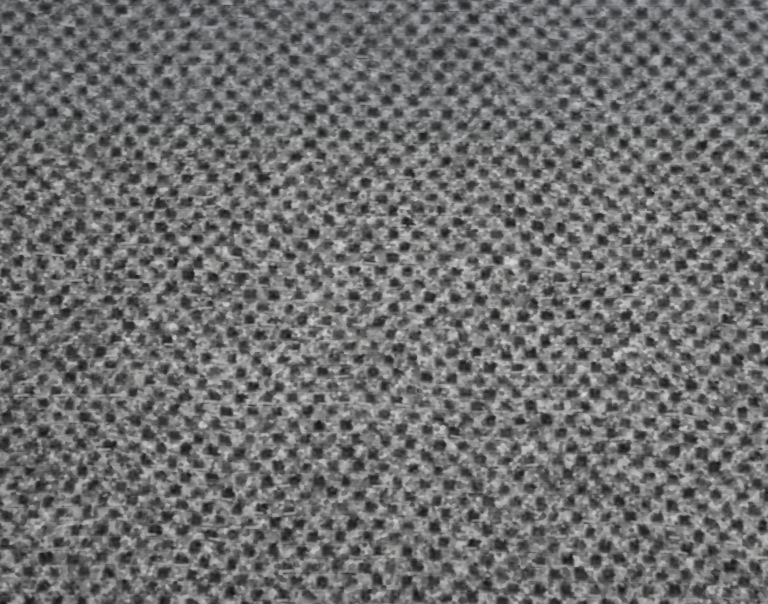
Give the GLSL for this texture, as a Shadertoy shader.

```glsl
// Coarse grey upholstery weave: staggered soft dark gaps between puffs of yarn,
// with fuzzy fibres from smoothed cellular noise, pale weft threads, uneven
// lighting from layered sines, and a tilt of the cloth away from the viewer.

#define ROWS 47.0          // rows of gaps down the canvas
#define COLUMNS 29.5       // gaps along one row
#define PITCH 2.1          // gap spacing in row heights
#define TILT 0.12          // how much the rows shrink towards the top
#define SKEW 0.03          // slope of the rows
#define GAP_SIZE vec2(0.43, 0.34)
#define GAP_TONE 0.15
#define YARN_TONE 0.498
#define FIBRE_SCALE 4.2    // fibre tufts per row height
#define FIBRE_CONTRAST 0.43
#define THREAD_TONE 0.72

vec2 hash2(vec2 p) {
    vec3 a = fract(p.xyx * vec3(0.1031, 0.1030, 0.0973));
    a += dot(a, a.yzx + 33.33);
    return fract((a.xx + a.yz) * a.zy);
}

// Smoothed cellular noise: scattered points blend their random tones
float tufts(vec2 p) {
    vec2 cell = floor(p), f = fract(p);
    float sum = 0.0, total = 0.0;
    for (int y = -1; y <= 1; y++)
        for (int x = -1; x <= 1; x++) {
            vec2 o = vec2(x, y);
            vec2 d = o + hash2(cell + o) - f;
            float weight = exp(-4.5 * dot(d, d));
            sum += weight * hash2(cell + o + 57.0).y;
            total += weight;
        }
    return sum / total - 0.5;
}

float roundBox(vec2 p, vec2 size, float r) {
    vec2 d = abs(p) - size + r;
    return length(max(d, 0.0)) + min(max(d.x, d.y), 0.0) - r;
}

// Cloth coordinates, both axes in row heights
vec2 clothPoint(vec2 uv) {
    float aspect = iResolution.x / iResolution.y;
    float x = (uv.x - 0.5) * (1.0 + 0.5 * TILT * (uv.y - 0.5)) - SKEW * (uv.y - 0.5);
    float y = uv.y + TILT * uv.y * (uv.y - 1.0) + SKEW * (uv.x - 0.5) * aspect;
    vec2 q = vec2((x + 0.5) * COLUMNS * PITCH, y * ROWS);
    q.x += 0.15 * sin(q.y * 0.45 + 1.3 * sin(q.x * 0.09));
    q.y += 0.14 * sin(q.x * 0.31 + 2.0 * sin(q.y * 0.13));
    return q;
}

// Position along a row in gaps; odd rows move by half, each row drifts a little
float rowPhase(float x, float row) {
    return x / PITCH - 0.5 * mod(row, 2.0) + 0.12 * (hash2(vec2(row, 7.0)).x - 0.5);
}

// Coverage of the dark gaps, each with its own shift, size and depth
float gaps(vec2 q, float soft) {
    float cover = 0.0;
    for (int i = -1; i <= 1; i++) {
        float row = floor(q.y) + float(i);
        float c = rowPhase(q.x, row);
        vec2 id = vec2(floor(c), row);
        vec2 shift = hash2(id + 17.0) - 0.5;
        vec2 vary = hash2(id + 91.0);
        vec2 d = vec2((fract(c) - 0.5) * PITCH, q.y - row - 0.5);
        d -= shift * vec2(0.36, 0.2);
        d.x += 0.3 * shift.y * d.y;
        float edge = roundBox(d, GAP_SIZE * (0.78 + 0.36 * vary), 0.2);
        cover = max(cover, (1.0 - smoothstep(-soft, soft, edge)) * (0.68 + 0.32 * vary.y));
    }
    return cover;
}

// Pale weft strands: dashes under the gaps, denser in a few rows
float threads(vec2 q, float soft) {
    float y = q.y + 0.06 * sin(q.x * 1.7);
    float row = floor(y);
    vec2 rowRandom = hash2(vec2(row, 43.0));
    float along = q.x / PITCH * (1.2 + rowRandom.x) + 9.0 * rowRandom.y;
    float chance = 0.12 + 0.3 * smoothstep(0.75, 0.95, rowRandom.y);
    vec2 pick = hash2(vec2(floor(along), row + 203.0));
    float line = 1.0 - smoothstep(0.0, 0.05 + soft, abs(fract(y) - 0.08 - 0.1 * pick.y));
    float ends = smoothstep(0.0, 0.25, 0.5 - abs(fract(along) - 0.5));
    return step(pick.x, chance) * line * ends * (0.5 + 0.5 * pick.y);
}

// Broad light and dark patches of the cloth
float lighting(vec2 uv) {
    float patches = sin(uv.x * 5.1 + 2.0 * uv.y + 0.8 * sin(uv.y * 7.0))
                  + 0.6 * sin(uv.y * 9.0 - uv.x * 6.0 + 1.0);
    float centre = 1.0 - smoothstep(0.1, 0.75, length(uv - vec2(0.62, 0.5)));
    return 0.012 * patches + 0.08 * (centre - 0.5) + 0.04 * (uv.x - 0.5);
}

void mainImage(out vec4 fragColor, in vec2 fragCoord) {
    vec2 uv = fragCoord / iResolution.xy;
    vec2 q = clothPoint(uv);
    float blur = smoothstep(0.6, 1.0, uv.y);
    float soft = max(0.2 + 0.12 * blur, 0.7 * ROWS / iResolution.y);

    // Rounded puffs, lit from above, with faint streaks along the rows
    float row = floor(q.y), f = q.y - row - 0.5;
    float phase = rowPhase(q.x, row);
    float bulge = (0.5 + 0.5 * cos(6.2832 * phase)) * cos(3.1416 * f);
    float tone = YARN_TONE + 0.1 * (bulge - 0.35) + 0.05 * f + lighting(uv);
    tone += 0.05 * (hash2(vec2(floor(phase + 0.5), row)).x - 0.5) * bulge;
    tone += 0.05 * tufts(q * vec2(0.3, 1.3) + 71.0);

    // Fine fibres over slightly coarser lumps
    float fibre = 0.9 * tufts(q * FIBRE_SCALE * vec2(0.8, 1.0))
                + 0.3 * tufts(q * FIBRE_SCALE * vec2(0.4, 0.55) + 31.0);
    float grain = fibre * FIBRE_CONTRAST * (1.0 - 0.4 * blur);
    tone += grain;

    tone = mix(tone, GAP_TONE + 0.35 * grain, 0.92 * gaps(q + 0.3 * grain, soft));
    tone = mix(tone, THREAD_TONE, 0.75 * threads(q, 0.15 + 0.1 * blur));
    vec3 tint = mix(vec3(1.0, 0.998, 0.995), vec3(0.985, 1.0, 1.02), blur);
    fragColor = vec4(clamp(tone * tint, 0.0, 1.0), 1.0);
}
```
